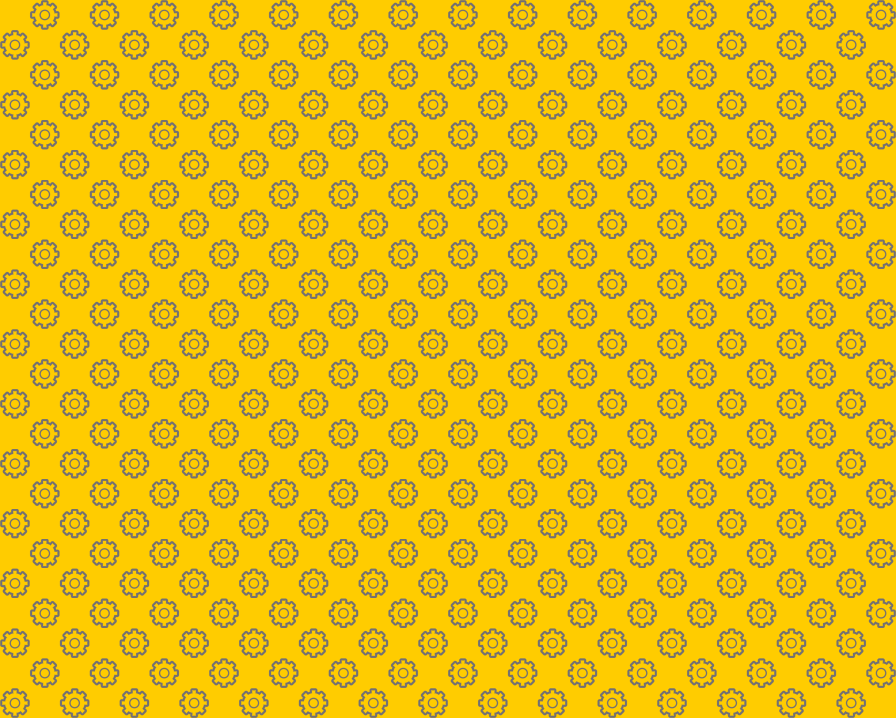
This pattern is drawn by a Shadertoy shader. Its source:

```glsl
// Staggered rows of small outlined grey gears on a flat yellow ground, tiling seamlessly.

const vec2 REPEATS = vec2(15.0, 12.0);     // whole repeats across and down
const vec3 YELLOW = vec3(1.0, 0.8, 0.0);
const vec3 GREY = vec3(0.45, 0.44, 0.45);

// All lengths below are in units of one repeat.
const float ROOT_RADIUS = 0.184;
const float TIP_RADIUS = 0.229;
const float TOOTH_HALF_WIDTH = 0.046;
const float TOOTH_ROUNDING = 0.018;
const float RIM_WIDTH = 0.036;
const float HUB_RADIUS = 0.078;
const float HUB_WIDTH = 0.022;

// Half-drop lattice: every other half-row shifts by half a repeat.
vec2 staggeredCell(vec2 uv) {
    float row = floor(uv.y * 2.0);
    float x = fract(uv.x + 0.5 * mod(row, 2.0) + 0.25) - 0.5;
    float y = 0.5 * (fract(uv.y * 2.0) - 0.5);
    return vec2(x, y);
}

// Mirror the plane into one half-tooth wedge of an eightfold gear.
vec2 foldEightfold(vec2 p) {
    p = abs(p);
    p = p.y > p.x ? p.yx : p;
    float wedge = radians(22.5);
    vec2 normal = vec2(-sin(wedge), cos(wedge));
    return p - 2.0 * max(dot(p, normal), 0.0) * normal;
}

float roundedBox(vec2 p, vec2 halfSize, float rounding) {
    vec2 d = abs(p) - halfSize + rounding;
    return length(max(d, 0.0)) + min(max(d.x, d.y), 0.0) - rounding;
}

// Signed distance to the solid gear: a disc joined with eight rounded teeth.
float gear(vec2 p, float root, float tip, float halfWidth, float rounding) {
    float disc = length(p) - root;
    vec2 halfSize = vec2(0.5 * tip, halfWidth);
    vec2 toothCentre = vec2(0.5 * tip, 0.0);
    float tooth = roundedBox(foldEightfold(p) - toothCentre, halfSize, rounding);
    return min(disc, tooth);
}

float outline(float distance, float width) {
    return abs(distance) - 0.5 * width;
}

float coverage(float distance, float pixel) {
    return smoothstep(0.7, -0.7, distance / pixel);
}

void mainImage(out vec4 fragColor, in vec2 fragCoord) {
    vec2 uv = fragCoord / iResolution.xy * REPEATS;
    float pixel = REPEATS.x / iResolution.x;
    vec2 p = staggeredCell(uv);

    // Heavy toothed rim and a finer hub ring
    float body = gear(p, ROOT_RADIUS, TIP_RADIUS, TOOTH_HALF_WIDTH, TOOTH_ROUNDING);
    float rim = outline(body, RIM_WIDTH);
    float hub = outline(length(p) - HUB_RADIUS, HUB_WIDTH);

    float ink = coverage(min(rim, hub), pixel);
    fragColor = vec4(mix(YELLOW, GREY, ink), 1.0);
}
```
